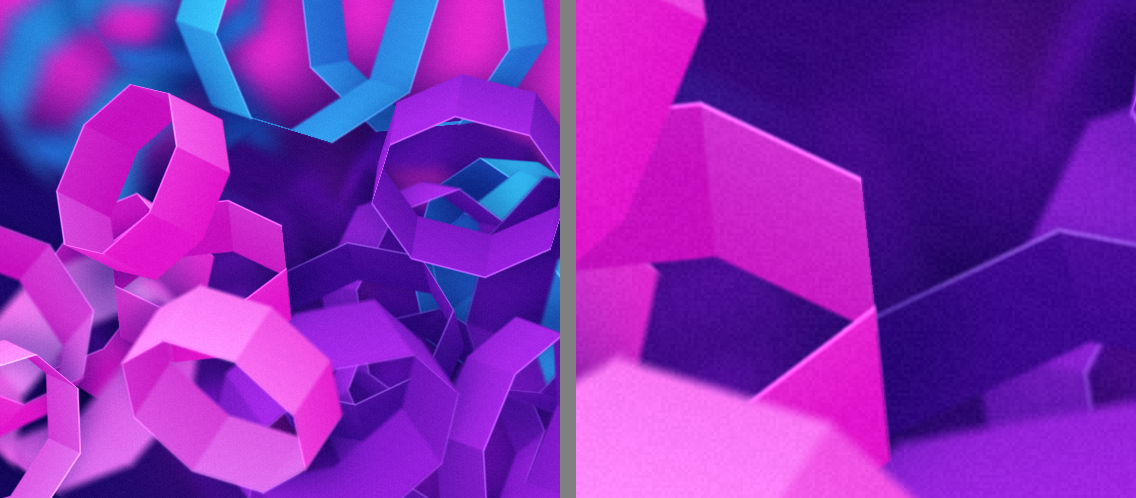
Left: the whole. Right: its middle third, enlarged.
Reproduce this background procedurally as a WebGL 1 fragment shader.

```glsl
precision highp float;
// Tangled octagonal paper loops in pink, violet and cyan with shallow focus.

uniform vec2 u_resolution;

float hash(vec2 v) {
  return fract(sin(dot(v, vec2(127.1, 311.7))) * 4375.85);
}

vec2 turn(vec2 v, float angle) {
  float c = cos(angle), s = sin(angle);
  return vec2(c * v.x - s * v.y, s * v.x + c * v.y);
}

// Soft-edged coverage of the interval from 0 to width.
float band(float x, float width, float blur) {
  return smoothstep(-blur, blur, x) - smoothstep(-blur, blur, x - width);
}

vec3 over(vec3 scene, vec4 layer) {
  return mix(scene, layer.rgb / max(layer.a, 0.001), min(layer.a, 1.0));
}

// One tilted octagonal strip; its far rim is shifted along local +y.
vec3 ring(vec3 scene, vec2 p, float radius, float width, float tilt, float spin,
          float lightAngle, float blur, vec3 dark, vec3 light) {
  float depth = width * radius * sin(tilt);
  vec2 squash = radius * vec2(1.0, cos(tilt));
  vec4 inside = vec4(0.0), outside = vec4(0.0);

  // Soft contact shadow around the strip.
  float reach = 3.5 * (length((p - vec2(0.0, 0.5 * depth)) / squash) - 1.0);
  scene = mix(scene, scene * vec3(0.25, 0.3, 0.6), 0.45 * exp(-reach * reach));

  for (int i = 0; i < 8; i++) {
    float a = spin + float(i) * 0.7854;
    float b = a + 0.7854;
    vec2 corner = squash * vec2(cos(a), sin(a));
    vec2 side = squash * vec2(cos(b), sin(b)) - corner;
    side.x += 0.00001;
    vec2 q = p - corner;

    // Position on the slanted face, measured across its edges.
    float slope = max(abs(side.x) / length(side), 0.4);
    float rise = q.y - clamp(q.x / side.x, 0.0, 1.0) * side.y;
    float cover = band(q.x * sign(side.x), abs(side.x), blur)
                * band(rise * slope, depth * slope, blur);

    // Flat facet shading with a pale cut edge on sharp strips.
    bool isOutside = side.x < 0.0;
    float facing = cos(a + 0.3927 - lightAngle) * (isOutside ? 1.0 : -1.0);
    float shade = 0.46 + 0.5 * facing + 0.25 * (0.5 - rise / depth);
    vec3 paper = mix(dark, light, clamp(shade, 0.0, 1.0));
    if (!isOutside) paper *= vec3(0.88, 0.76, 0.94);
    float rim = 1.0 - smoothstep(0.0, 0.0045, abs(rise * slope));
    paper += 0.35 * rim * (1.0 - smoothstep(0.003, 0.01, blur));

    if (isOutside) outside += vec4(paper, 1.0) * cover;
    else inside += vec4(paper, 1.0) * cover;
  }
  return over(over(scene, inside), outside);
}

// Rings scattered along a golden-angle spiral.
vec3 cluster(vec3 scene, vec2 p, vec2 centre, float spread, float count,
             float radius, vec2 focus, vec3 dark, vec3 light) {
  for (int i = 0; i < 7; i++) {
    float n = float(i);
    if (n >= count) break;
    float angle = n * 2.4 + centre.x * 9.0;
    vec2 offset = spread * sqrt((n + 0.5) / count) * vec2(cos(angle), sin(angle));
    float h = hash(centre + n);
    float k = hash(centre.yx + n * 1.7);
    float axis = 6.283 * h;
    float blur = mix(focus.x, focus.y, k * k);
    scene = ring(scene, turn(p - centre - offset, -axis),
                 radius * (0.85 + 0.3 * k), 0.5 + 0.3 * fract(k * 5.0),
                 0.55 + 0.5 * fract(h * 7.0 + k), k * 3.0, 2.0 - axis,
                 blur, dark, light);
  }
  return scene;
}

// Distant, fully defocused colour.
vec3 backdrop(vec2 p) {
  float wave = sin(p.x * 8.0 + 1.5 * sin(p.y * 5.0)) + sin(p.y * 9.0 - p.x * 4.0);
  vec3 color = mix(vec3(0.11, 0.03, 0.42), vec3(0.38, 0.05, 0.66),
                   smoothstep(0.25, 0.95, p.x + 0.06 * wave));
  float glow = smoothstep(0.6, 1.02, p.y + 0.09 * wave + 0.22 * p.x);
  color = mix(color, vec3(0.93, 0.16, 0.83), glow);
  float ember = exp(-18.0 * dot(p - vec2(0.58, 0.2), p - vec2(0.58, 0.2)));
  return mix(color, vec3(0.6, 0.05, 0.58), 0.6 * ember);
}

void main() {
  vec2 p = gl_FragCoord.xy / u_resolution.y;
  vec3 blueDark = vec3(0.14, 0.42, 0.82), blueLight = vec3(0.22, 0.82, 1.0);
  vec3 violetDark = vec3(0.27, 0.04, 0.6), violetLight = vec3(0.66, 0.16, 0.92);
  vec3 color = backdrop(p);

  // Blurred loops behind, then the focused groups, then the near pink ones.
  color = cluster(color, p, vec2(0.32, 0.8), 0.24, 3.0, 0.2, vec2(0.025, 0.045),
                  vec3(0.12, 0.28, 0.7), vec3(0.16, 0.56, 0.88));
  color = cluster(color, p, vec2(0.66, 0.4), 0.32, 5.0, 0.22, vec2(0.02, 0.04),
                  vec3(0.24, 0.04, 0.52), vec3(0.52, 0.08, 0.82));
  color = cluster(color, p, vec2(1.0, 0.45), 0.1, 2.0, 0.21, vec2(0.002, 0.005),
                  blueDark, blueLight);
  color = cluster(color, p, vec2(0.76, 0.95), 0.12, 2.0, 0.25, vec2(0.002, 0.008),
                  blueDark, blueLight);
  color = cluster(color, p, vec2(0.93, 0.32), 0.32, 7.0, 0.21, vec2(0.002, 0.007),
                  violetDark, violetLight);
  color = cluster(color, p, vec2(0.24, 0.36), 0.34, 7.0, 0.21, vec2(0.002, 0.015),
                  vec3(0.88, 0.08, 0.8), vec3(1.0, 0.56, 1.0));

  // Fine paper grain.
  color += 0.035 * (hash(floor(p * 456.0)) - 0.5);
  gl_FragColor = vec4(color, 1.0);
}
```
